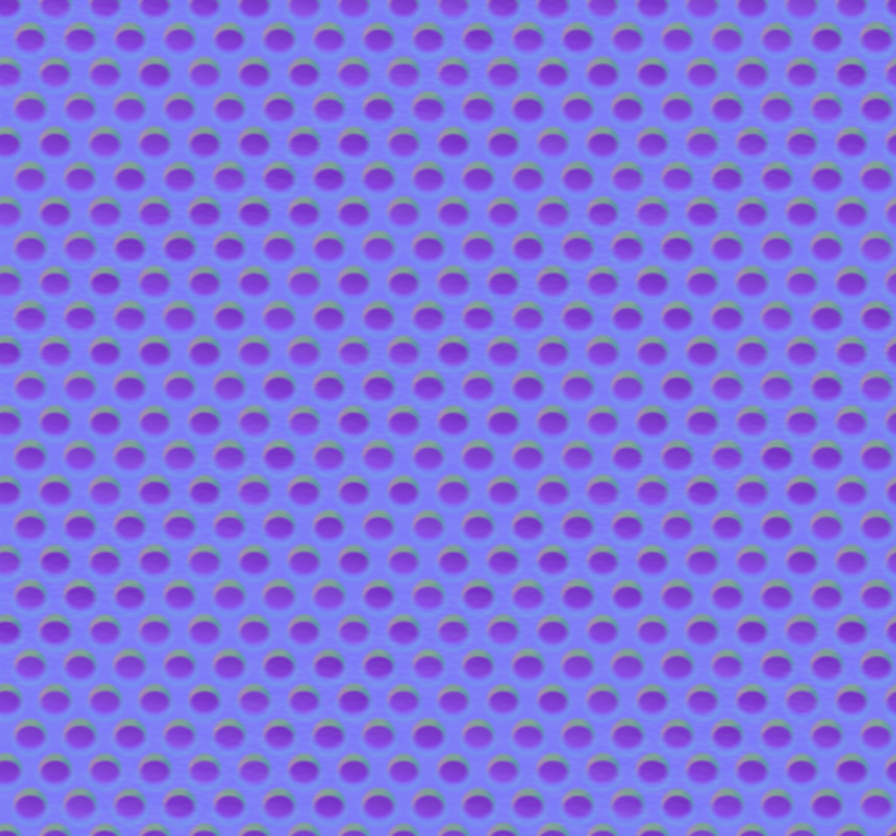
This texture map is drawn by a WebGL 1 fragment shader. Its source:

```glsl
precision highp float;
// Tileable normal map of a sheet with staggered rows of round dimples.
uniform vec2 u_resolution;

const vec2 GRID = vec2(18.0, 24.0);        // dimples across, rows down
const float ROW_PITCH = 0.70;              // row height in column widths
const vec2 PHASE = vec2(0.11, -0.12);      // centre of the first dimple, in cells
const vec2 BOWL_RADII = vec2(0.28, 0.218); // in column widths, as are those below
const float BOWL_DROP = 0.025;
const float RIM_RADIUS = 0.345;
const float GLOW_RADIUS = 0.375;
const float SIZE_VARIATION = 0.05;
const float TONE_VARIATION = 0.05;
const vec2 GRAIN_CELLS = vec2(60.0, 130.0);
const float GRAIN_STRENGTH = 0.05;
const float WAVE_STRENGTH = 0.010;
const float TAU = 6.2831853;

const vec3 SHEET = vec3(0.498, 0.492, 0.968);
const vec3 BOWL_TOP = vec3(0.475, 0.225, 0.785);
const vec3 BOWL_BOTTOM = vec3(0.535, 0.285, 0.885);
const vec3 RIM_LEFT = vec3(0.66, 0.54, 0.70);
const vec3 RIM_TOP = vec3(0.50, 0.65, 0.56);
const vec3 RIM_RIGHT = vec3(0.36, 0.60, 0.66);
const vec3 GLOW = vec3(0.46, 0.60, 0.92);

vec2 hash2(vec2 p) {
  vec3 q = fract(p.xyx * vec3(0.1031, 0.1030, 0.0973));
  q += dot(q, q.yzx + 33.33);
  return fract((q.xx + q.yz) * q.zy);
}

// Distance to the nearest scattered point; wraps over the canvas.
float cellular(vec2 uv) {
  vec2 g = uv * GRAIN_CELLS;
  vec2 cell = floor(g);
  float nearest = 2.0;
  for (int j = -1; j <= 1; j++) {
    for (int i = -1; i <= 1; i++) {
      vec2 c = cell + vec2(float(i), float(j));
      vec2 point = c + hash2(mod(c, GRAIN_CELLS));
      nearest = min(nearest, length(point - g));
    }
  }
  return nearest;
}

// Broad slow ripples with whole frequencies.
float ripples(vec2 uv) {
  vec2 a = uv * TAU;
  float bend = 1.5 * sin(a.x * 3.0 + a.y * 2.0);
  return sin(a.x * 5.0 + a.y * 23.0 + bend)
       + 0.6 * sin(a.y * 41.0 - a.x * 9.0 + 2.0 * bend);
}

// Lays one dimple over the sheet; p is measured from its centre.
vec3 addDimple(vec3 color, vec2 p, vec2 id) {
  vec2 vary = hash2(id) - 0.5;
  p /= 1.0 + SIZE_VARIATION * vary.x;
  float r = length(p);
  vec2 dir = p / max(r, 0.001);

  // Faint glow below
  float ring = (r - GLOW_RADIUS) / 0.055;
  float below = 1.0 - smoothstep(-0.7, 0.3, dir.y);
  color = mix(color, GLOW, 0.65 * exp(-ring * ring) * below);

  // Upper rim, tinted by its direction
  vec3 rimColor = mix(RIM_LEFT, RIM_TOP, smoothstep(-0.95, -0.15, dir.x));
  rimColor = mix(rimColor, RIM_RIGHT, smoothstep(0.2, 0.95, dir.x));
  float rim = 1.0 - smoothstep(RIM_RADIUS - 0.055, RIM_RADIUS + 0.05, r);
  color = mix(color, rimColor, 0.92 * rim * smoothstep(-0.6, 0.5, dir.y));

  // Bowl, softer along its lower edge
  vec2 b = p + vec2(0.0, BOWL_DROP);
  float e = length(b / BOWL_RADII);
  float blur = mix(0.32, 0.20, smoothstep(-0.15, 0.15, b.y));
  float bowl = 1.0 - smoothstep(1.0 - blur, 1.0 + blur, e);
  float height = smoothstep(-0.22, 0.20, b.y + 0.25 * b.x);
  vec3 bowlColor = mix(BOWL_BOTTOM, BOWL_TOP, height);
  bowlColor += TONE_VARIATION * vary.y * vec3(0.5, 1.0, 0.8);
  return mix(color, bowlColor, bowl);
}

void main() {
  vec2 uv = gl_FragCoord.xy / u_resolution;
  vec2 g = uv * GRID - PHASE;
  vec3 color = SHEET;

  // Nearest dimple of each neighbouring row
  float nearestRow = floor(g.y + 0.5);
  for (int k = -1; k <= 1; k++) {
    float row = nearestRow + float(k);
    float shift = 0.5 * mod(row, 2.0);
    float column = floor(g.x - shift + 0.5);
    vec2 p = vec2(g.x - shift - column, (g.y - row) * ROW_PITCH);
    color = addDimple(color, p, mod(vec2(column, row), GRID));
  }

  // Surface grain as slopes of a stretched cellular height
  vec2 texel = 0.35 / GRAIN_CELLS;
  float h = cellular(uv);
  float slopeX = cellular(uv + vec2(texel.x, 0.0)) - h;
  float slopeY = cellular(uv + vec2(0.0, texel.y)) - h;
  float patchy = 0.65 + 0.35 * sin(TAU * (2.0 * uv.x - 3.0 * uv.y));
  color.rg += GRAIN_STRENGTH * patchy * vec2(0.6 * slopeX, slopeY);
  color += WAVE_STRENGTH * ripples(uv) * vec3(0.3, 0.8, -0.3);

  gl_FragColor = vec4(clamp(color, 0.0, 1.0), 1.0);
}
```
